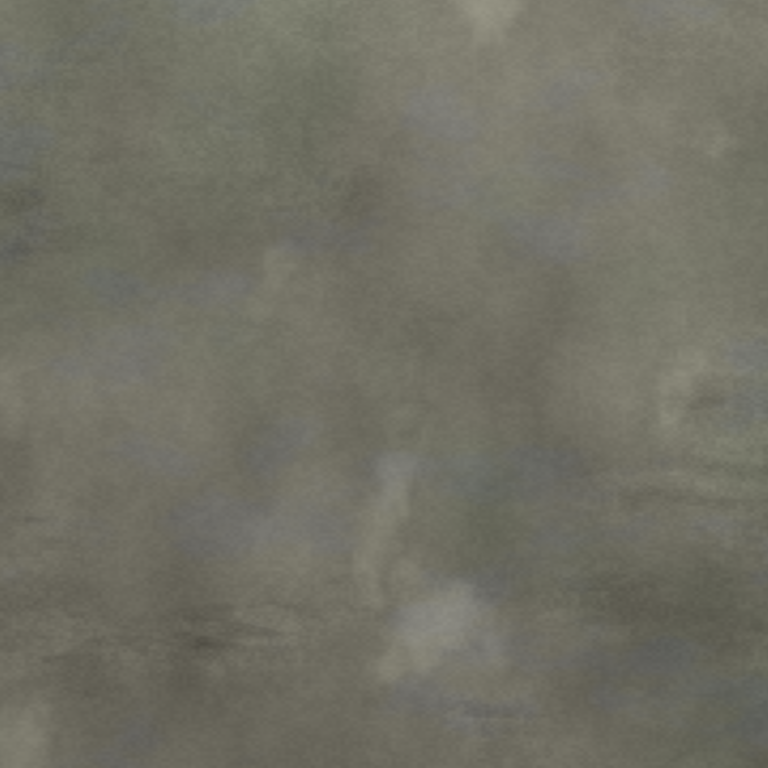
Write a WebGL 1 fragment shader that draws this texture.

```glsl
precision highp float;
// Weathered grey-olive plaster: soft clouds, faint horizontal streaks and fine grain.
uniform vec2 u_resolution;

const vec3 DARK_OLIVE = vec3(0.380, 0.370, 0.328);
const vec3 PALE_STONE = vec3(0.550, 0.542, 0.485);
const vec3 MOSS_TINT = vec3(-0.010, 0.005, -0.004);
const vec3 SLATE_TINT = vec3(-0.008, -0.003, 0.024);

float hash(vec2 cell) {
  vec3 p = fract(vec3(cell.xyx) * 0.1031);
  p += dot(p, p.yzx + 33.33);
  return fract((p.x + p.y) * p.z);
}

// Smooth value noise in 0..1.
float noise(vec2 p) {
  vec2 cell = floor(p);
  vec2 f = fract(p);
  vec2 w = f * f * f * (f * (f * 6.0 - 15.0) + 10.0);
  float low = mix(hash(cell), hash(cell + vec2(1.0, 0.0)), w.x);
  float high = mix(hash(cell + vec2(0.0, 1.0)), hash(cell + vec2(1.0, 1.0)), w.x);
  return mix(low, high, w.y);
}

// Four octaves, each turned to hide the lattice, centred on zero.
float clouds(vec2 p) {
  float sum = 0.0;
  float weight = 0.53;
  mat2 turn = mat2(0.8, 0.6, -0.6, 0.8);
  for (int i = 0; i < 4; i++) {
    sum += weight * (noise(p) - 0.5);
    p = turn * p * 2.03 + 17.3;
    weight *= 0.5;
  }
  return sum;
}

// Long, thin horizontal marks with a slightly wavy path, centred on zero.
float streaks(vec2 uv, vec2 frequency) {
  float wave = 0.02 * (noise(uv * 9.0 + 5.1) - 0.5);
  vec2 p = (uv + vec2(0.0, wave)) * frequency;
  return 0.65 * noise(p) + 0.35 * noise(p * 2.1 + 31.7) - 0.5;
}

// Fine speckle, stretched a little sideways, centred on zero.
float grain(vec2 uv) {
  float fine = noise(uv * vec2(180.0, 225.0) + 3.7);
  float coarse = noise(uv * vec2(80.0, 115.0) + 61.0);
  return 0.6 * fine + 0.4 * coarse - 0.5;
}

void main() {
  vec2 uv = gl_FragCoord.xy / u_resolution.y;
  float height = uv.y;

  // Broad stains, paler towards the top.
  float tone = 0.38 + 0.32 * (height - 0.5);
  tone += 0.78 * clouds(uv * vec2(4.2, 3.4) + 8.4);
  tone += 0.40 * clouds(uv * vec2(12.0, 10.0) + 43.0);

  // Scattered pale smudges.
  float smudge = smoothstep(0.09, 0.32, clouds(uv * vec2(8.0, 6.0) + 71.0));
  tone += 0.42 * smudge;

  // Streaks gather in patches, mostly in the lower part.
  float patches = smoothstep(-0.10, 0.16, clouds(uv * vec2(3.0, 5.0) + 25.0));
  float streakAmount = patches * mix(1.0, 0.35, smoothstep(0.35, 0.80, height));
  tone += 0.46 * streakAmount * streaks(uv, vec2(10.0, 46.0));
  float darkLine = smoothstep(0.14, 0.38, streaks(uv + 2.6, vec2(8.0, 40.0)));
  tone -= 0.32 * streakAmount * darkLine;

  tone += 0.31 * mix(0.75, 1.20, patches) * grain(uv);

  // Green cast above, bluish grey in a few small patches.
  vec3 color = mix(DARK_OLIVE, PALE_STONE, tone);
  float moss = smoothstep(-0.10, 0.22, clouds(uv * 3.0 + 52.0) + 0.25 * (height - 0.5));
  float slate = smoothstep(0.10, 0.30, clouds(uv * vec2(7.0, 13.0) + 94.0));
  color += MOSS_TINT * moss + SLATE_TINT * slate;

  gl_FragColor = vec4(color, 1.0);
}
```
